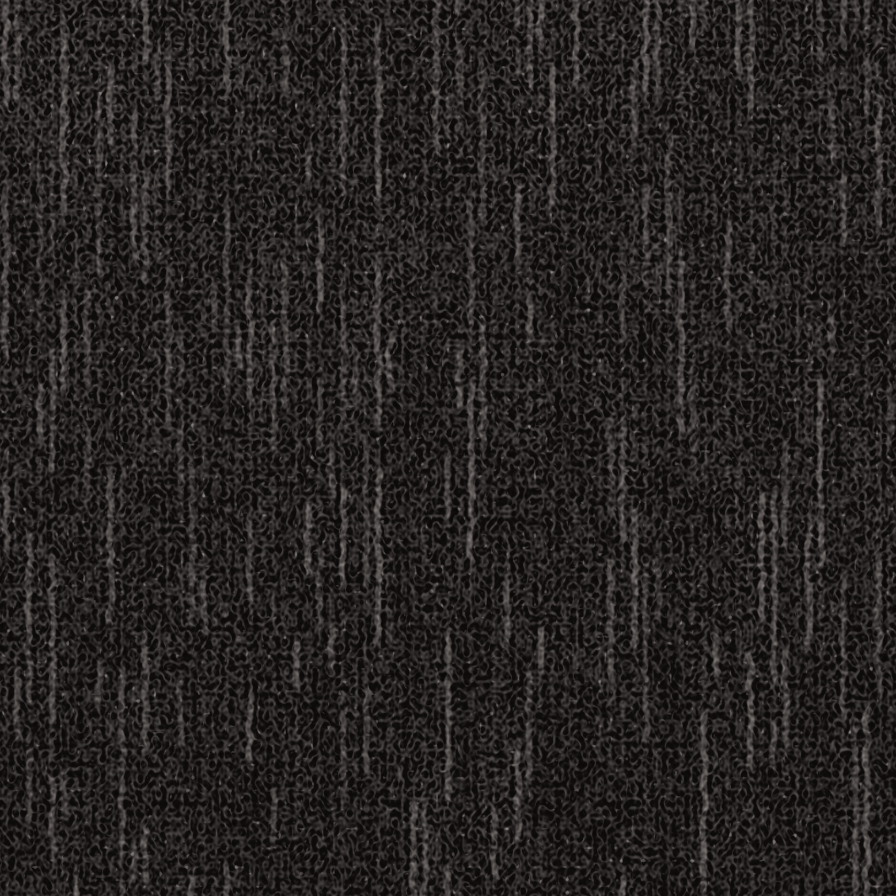
This texture is drawn by a WebGL 2 fragment shader. Its source:

```glsl
#version 300 es
precision highp float;
// Dark loop-pile carpet with broken, pale vertical yarn streaks.

#define COLUMNS 77.0              // tufting columns across the canvas
#define SLOT 0.24                 // height reserved for one possible streak
#define STREAK_CHANCE 0.36
#define STREAK_HALF_WIDTH 0.25    // in columns
#define STREAK_TONE 0.35
#define LOOP_SCALE vec2(118.0, 92.0)
#define FIBRE_SCALE vec2(205.0, 180.0)
#define BASE_TONE 0.122
#define LOOP_CONTRAST 0.16
#define FIBRE_CONTRAST 0.20
#define SEAM_DEPTH 0.032
#define FLECK_TONE 0.26

uniform vec2 u_resolution;
out vec4 fragColor;

// Two random values in 0..1 for an integer cell.
vec2 hash2(vec2 cell) {
    uvec2 v = uvec2(ivec2(cell) + 4096);
    v = v * 1664525u + 1013904223u;
    v.x += v.y * 1664525u;
    v.y += v.x * 1664525u;
    v ^= v >> 16u;
    v.x += v.y * 1664525u;
    v.y += v.x * 1664525u;
    v ^= v >> 16u;
    return vec2(v & 65535u) / 65535.0;
}

float cornerSlope(vec2 cell, vec2 offset) {
    float angle = 6.28318 * hash2(cell).x;
    return dot(vec2(cos(angle), sin(angle)), offset);
}

float gradientNoise(vec2 p) {
    vec2 i = floor(p), f = p - i;
    vec2 w = f * f * f * (f * (f * 6.0 - 15.0) + 10.0);
    vec2 e = vec2(1.0, 0.0);
    float low = mix(cornerSlope(i, f), cornerSlope(i + e, f - e), w.x);
    float high = mix(cornerSlope(i + e.yx, f - e.yx), cornerSlope(i + 1.0, f - 1.0), w.x);
    return mix(low, high, w.y);
}

// Curled yarn: bright ridges winding along the zero lines of the noise.
float loopPile(vec2 uv) {
    float n = gradientNoise(uv * LOOP_SCALE);
    return 1.0 - smoothstep(0.0, 0.31, abs(n));
}

// Coverage of the pale yarn, at most one run per column and slot.
float streak(vec2 uv) {
    float column = floor(uv.x * COLUMNS);
    float across = fract(uv.x * COLUMNS) - 0.5;
    across += 0.38 * gradientNoise(vec2(uv.y * 75.0, column + 0.5));

    float y = uv.y / SLOT + hash2(vec2(column, 311.0)).x;
    vec2 slot = vec2(column, floor(y));
    vec2 place = hash2(slot + 57.0);
    vec2 look = hash2(slot + 903.0);

    float len = mix(0.25, 0.95, pow(place.x, 1.3));
    float start = place.y * (1.0 - len);
    float t = fract(y) - start;
    float ends = smoothstep(0.0, 0.05, t) * (1.0 - smoothstep(len - 0.05, len, t));

    float body = 1.0 - smoothstep(STREAK_HALF_WIDTH - 0.12, STREAK_HALF_WIDTH + 0.12, abs(across));
    float beads = smoothstep(-0.42, 0.1, gradientNoise(vec2(uv.x * 90.0, uv.y * 125.0) + 31.0));
    float present = step(look.x, STREAK_CHANCE);
    return present * ends * body * mix(0.45, 1.0, beads) * mix(0.5, 1.0, look.y);
}

void main() {
    vec2 uv = gl_FragCoord.xy / u_resolution;

    // Pile: curls, fibres and the dark seams between columns
    float curls = LOOP_CONTRAST * (loopPile(uv) - 0.5);
    float fibres = FIBRE_CONTRAST * gradientNoise(uv * FIBRE_SCALE + 17.0);
    float sway = 0.25 * gradientNoise(uv * vec2(COLUMNS, 60.0) + 71.0);
    float seam = -SEAM_DEPTH * cos(6.28318 * (uv.x * COLUMNS + sway));
    float tone = BASE_TONE + curls + fibres + seam;

    // Broad unevenness and light falling off towards the bottom
    tone *= 1.0 + 0.22 * gradientNoise(uv * vec2(26.0, 5.0) + 9.0);
    tone *= mix(0.92, 1.08, uv.y);

    // Scattered pale flecks
    float fleck = gradientNoise(uv * vec2(165.0, 140.0) + 43.0);
    tone += FLECK_TONE * smoothstep(0.34, 0.62, fleck);

    // Pale yarn keeps some of the pile relief
    float yarn = STREAK_TONE + 0.7 * curls + 0.9 * fibres;
    tone = mix(tone, yarn, streak(uv));

    tone = max(tone, 0.045 + 0.15 * tone);
    vec3 colour = tone * vec3(1.0, 0.975, 0.955) + vec3(0.008, -0.002, -0.002);
    fragColor = vec4(colour, 1.0);
}
```
